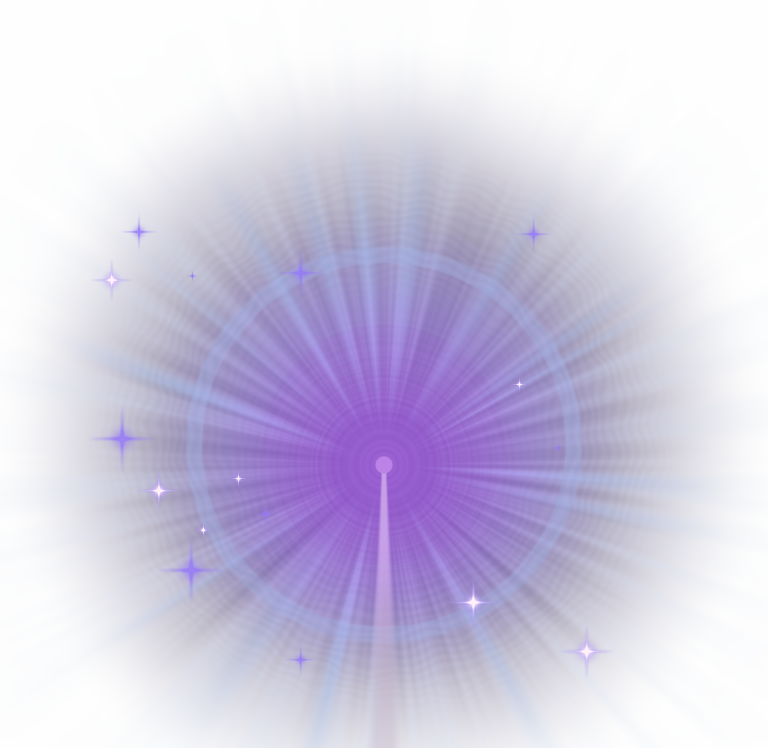
This background is drawn by a WebGL 2 fragment shader. Its source:

```glsl
#version 300 es
precision highp float;
// Violet radial burst with a pale blue ring, a soft grey halo and four-pointed sparkles.
uniform vec2 u_resolution;
out vec4 outColor;

const float PI = 3.14159265;
const vec2 BURST_CENTER = vec2(0.0, -0.1215);
const vec2 RING_CENTER = vec2(0.0, -0.0946);
const vec2 HALO_CENTER = vec2(0.0, -0.077);
const vec3 WHITE = vec3(0.995);
const vec3 GREY = vec3(0.65, 0.63, 0.72);
const vec3 LAVENDER = vec3(0.59, 0.53, 0.79);
const vec3 VIOLET = vec3(0.58, 0.36, 0.80);
const vec3 RAY_INNER = vec3(0.71, 0.67, 0.98);
const vec3 RAY_OUTER = vec3(0.65, 0.74, 0.91);
const vec3 STAR_VIOLET = vec3(0.58, 0.47, 0.98);

// Main rays: angle in degrees, angular width in degrees, strength
const vec3 RAYS[15] = vec3[](
  vec3(159, 2.0, 0.9), vec3(139, 1.5, 0.4), vec3(120, 2.0, 0.8),
  vec3(106, 2.2, 0.7), vec3(95, 2.5, 0.75), vec3(83, 3.0, 0.7),
  vec3(59, 2.5, 0.55), vec3(35, 1.5, 0.6), vec3(30, 1.0, 0.6),
  vec3(-4, 1.6, 0.7), vec3(-12, 1.7, 0.5), vec3(-60, 2.0, 0.6),
  vec3(-104, 2.4, 0.75), vec3(-126, 3.5, 0.45), vec3(-147, 1.5, 0.5));

// Sparkles: position and arm length
const vec3 BRIGHT_STARS[7] = vec3[](
  vec3(-0.364, 0.1255, 0.029), vec3(-0.301, -0.156, 0.031),
  vec3(0.271, -0.371, 0.037), vec3(0.1195, -0.3055, 0.037),
  vec3(-0.1946, -0.14, 0.014), vec3(-0.2416, -0.2087, 0.014),
  vec3(0.181, -0.014, 0.012));
const vec3 SOFT_STARS[9] = vec3[](
  vec3(-0.3275, 0.19, 0.025), vec3(0.2, 0.187, 0.025),
  vec3(-0.1114, 0.135, 0.033), vec3(-0.35, -0.0866, 0.046),
  vec3(-0.2577, -0.2624, 0.047), vec3(-0.1114, -0.382, 0.022),
  vec3(-0.158, -0.187, 0.016), vec3(0.2336, -0.0987, 0.008),
  vec3(-0.256, 0.131, 0.008));

vec2 hashGradient(vec2 cell) {
  vec2 h = vec2(dot(cell, vec2(127.1, 311.7)), dot(cell, vec2(269.5, 183.3)));
  return 2.0 * fract(sin(h) * 43758.5) - 1.0;
}

float gradientNoise(vec2 p) {
  vec2 i = floor(p), f = fract(p);
  vec2 u = f * f * f * (f * (f * 6.0 - 15.0) + 10.0);
  vec2 e = vec2(1.0, 0.0);
  float low = mix(dot(hashGradient(i), f), dot(hashGradient(i + e), f - e), u.x);
  float high = mix(dot(hashGradient(i + e.yx), f - e.yx), dot(hashGradient(i + 1.0), f - 1.0), u.x);
  return mix(low, high, u.y);
}

float falloff(float inner, float outer, float d) {
  return 1.0 - smoothstep(inner, outer, d);
}

float gauss(float d, float width) {
  return exp(-d * d / (width * width));
}

float mainRays(float angle) {
  float sum = 0.0;
  for (int i = 0; i < RAYS.length(); i++) {
    float offset = mod(angle - radians(RAYS[i].x) + PI, 2.0 * PI) - PI;
    sum += RAYS[i].z * gauss(offset, radians(RAYS[i].y));
  }
  return sum;
}

// x: tapered cross, y: round glow
vec2 sparkle(vec2 p, float size, float pixel) {
  vec2 reach = max(1.0 - abs(p) / size, 0.0);
  float width = max(0.055 * size, 0.6 * pixel);
  float arms = reach.x * gauss(p.y, width) + reach.y * gauss(p.x, width);
  return vec2(min(arms, 1.0), gauss(length(p), 0.27 * size));
}

void main() {
  float pixel = 1.0 / u_resolution.y;
  vec2 p = (gl_FragCoord.xy - 0.5 * u_resolution) * pixel;
  vec2 q = p - BURST_CENTER;
  float r = length(q), angle = atan(q.y, q.x);
  float ringR = length(p - RING_CENTER), haloR = length(p - HALO_CENTER);
  vec2 dir = q / max(r, 0.0001);

  // Halo and violet body
  float halo = falloff(0.22, 0.53, haloR + 0.02 * gradientNoise(p * 5.0));
  vec3 color = mix(WHITE, GREY, halo);
  color = mix(color, LAVENDER, 0.9 * falloff(0.17, 0.34, ringR));
  color = mix(color, VIOLET, falloff(0.03, 0.25, r));
  color = mix(color, VIOLET, 0.13 * falloff(0.159, 0.163, ringR));

  // Fine and main rays
  float fine = gradientNoise(dir * 13.0 + r) + 0.6 * gradientNoise(dir * 31.0 + 7.0);
  float reach = smoothstep(0.02, 0.2, r) * falloff(0.22, 0.5, r);
  color += 0.09 * fine * reach;
  vec3 rayColor = mix(RAY_INNER, RAY_OUTER, smoothstep(0.15, 0.3, r));
  float rays = mainRays(angle) + 0.45 * max(fine, 0.0);
  color = mix(color, rayColor, clamp(rays * reach * 0.72, 0.0, 0.85));
  float streaks = max(fine + 0.3, 0.0) * smoothstep(0.25, 0.4, r) * falloff(0.38, 0.68, r);
  color = mix(color, vec3(0.79, 0.85, 0.91), 0.24 * streaks);

  // Pale ring, concentric ripples and wavy grain
  float ring = smoothstep(0.241, 0.245, ringR) * falloff(0.262, 0.267, ringR);
  color = mix(color, vec3(0.64, 0.70, 0.90), 0.38 * ring);
  float ripple = gradientNoise(vec2(r * 190.0, 3.5)) * falloff(0.1, 0.25, r);
  float grain = sin(haloR * 520.0 + 9.0 * gradientNoise(p * 22.0));
  color += 0.045 * ripple + 0.008 * grain * smoothstep(0.15, 0.25, haloR) * falloff(0.3, 0.42, haloR);

  // Downward beam and central disc
  float depth = max(-q.y, 0.0);
  float beam = falloff(0.3, 1.0, abs(q.x) / (0.004 + 0.062 * depth)) * step(q.y, 0.0);
  vec3 beamColor = mix(vec3(0.81, 0.67, 0.93), vec3(0.77, 0.70, 0.78), smoothstep(0.1, 0.3, depth));
  color = mix(color, beamColor, beam * mix(0.85, 0.4, smoothstep(0.08, 0.3, depth)));
  color = mix(color, vec3(0.74, 0.51, 0.90), falloff(0.0115 - pixel, 0.0115 + pixel, r));

  // Sparkles
  for (int i = 0; i < SOFT_STARS.length(); i++) {
    vec2 s = sparkle(p - SOFT_STARS[i].xy, SOFT_STARS[i].z, pixel);
    color = mix(color, STAR_VIOLET, min(0.75 * s.x + 0.6 * s.y, 0.85));
  }
  for (int i = 0; i < BRIGHT_STARS.length(); i++) {
    vec2 s = sparkle(p - BRIGHT_STARS[i].xy, BRIGHT_STARS[i].z, pixel);
    color = mix(color, STAR_VIOLET, min(0.7 * s.x + 0.75 * s.y, 0.9));
    color = mix(color, vec3(1.0, 0.94, 0.98), min(s.x * s.x + s.y * s.y, 1.0));
  }
  outColor = vec4(clamp(color, 0.0, 1.0), 1.0);
}
```
